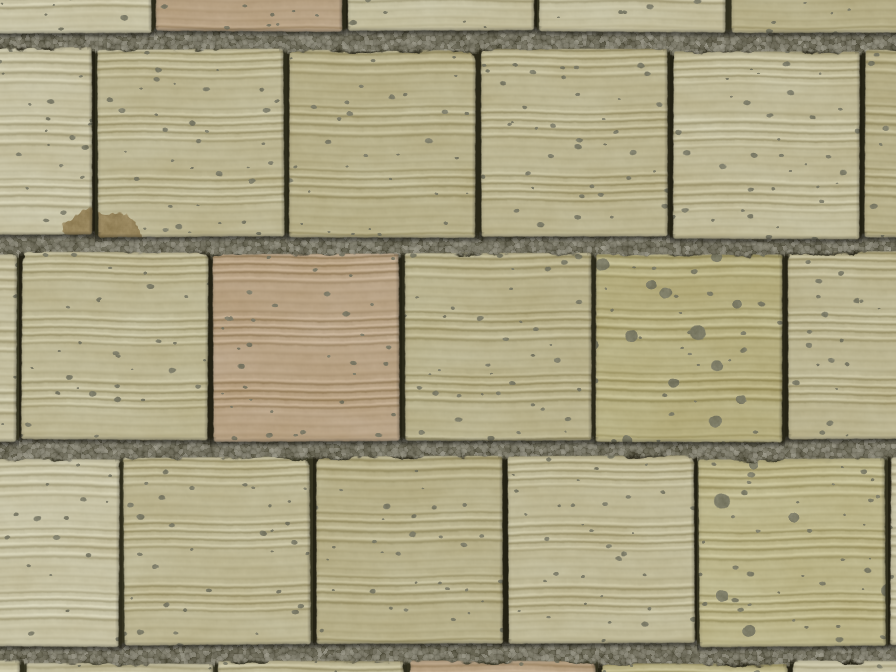
Write a Shadertoy shader that draws this texture.

```glsl
// Wall of staggered cream bricks with horizontal ribs, rough grey mortar and dark upright joints.

float hash(vec2 p) {
    return fract(sin(dot(p, vec2(127.1, 311.7))) * 43758.545);
}

// Cellular noise: distance to the nearest point, and that point's random value
vec2 cells(vec2 p) {
    vec2 base = floor(p), best = vec2(9.0, 0.0);
    for (int y = -1; y <= 1; y++)
    for (int x = -1; x <= 1; x++) {
        vec2 id = base + vec2(x, y);
        vec2 point = id + vec2(hash(id), hash(id + 37.3));
        float dist = length(p - point);
        if (dist < best.x) best = vec2(dist, hash(id + 71.9));
    }
    return best;
}

// Layered sines, about -1 to 1
float waves(vec2 p) {
    float sum = 0.0, amp = 0.5;
    for (int i = 0; i < 4; i++) {
        p = mat2(0.8, 0.6, -0.6, 0.8) * p + 1.7;
        sum += amp * sin(p.x + 1.3 * sin(p.y)) * cos(p.y * 0.8);
        p *= 1.9;
        amp *= 0.62;
    }
    return sum;
}

float roundBox(vec2 p, vec2 halfSize, float radius) {
    vec2 d = abs(p) - halfSize + radius;
    return length(max(d, 0.0)) + min(max(d.x, d.y), 0.0) - radius;
}

// Paired shadow and highlight of the ribs, gathered in three clusters
float ribs(float v, float seed) {
    float cluster = cos(6.283 * (v / 0.34 - 0.35 + 0.25 * seed));
    float phase = 6.283 * (v * 21.0 + seed * 3.0) + 1.2 * sin(v * 17.0 + seed * 9.0);
    float shadow = pow(0.5 + 0.5 * sin(phase), 4.0);
    float light = pow(0.5 + 0.5 * sin(phase + 2.2), 4.0);
    return (0.55 * light - shadow) * (0.22 + 0.78 * smoothstep(-0.5, 0.5, cluster));
}

void mainImage(out vec4 fragColor, in vec2 fragCoord) {
    vec2 p = fragCoord / iResolution.y;
    float px = 1.0 / iResolution.y;

    // Courses counted from the top, each with its own stagger
    float course = (1.0 - p.y - 0.0608) / 0.304;
    float row = floor(course) + 1.0;
    float stagger[5] = float[5](0.229, 0.142, 0.028, 0.181, 0.035);
    float along = (p.x - stagger[int(clamp(row, 0.0, 4.0))]) / 0.2852;
    vec2 id = vec2(floor(along), row);
    vec2 cell = vec2((fract(along) - 0.5) * 0.2852, (0.5 - fract(course)) * 0.304);
    float seed = hash(id + 5.0);

    // Slightly shifted and tilted brick
    float tilt = (hash(id + 11.0) - 0.5) * 0.016;
    vec2 q = cell + (vec2(hash(id + 17.0), hash(id + 23.0)) - 0.5) * vec2(0.002, 0.007);
    q += tilt * vec2(-q.y, q.x);
    float rough = waves(p * 160.0);
    float lumps = max(waves(p * vec2(38.0, 60.0)), 0.0);
    float d = roundBox(q, vec2(0.1385, 0.1395), 0.004) + 0.0007 * rough;
    d += smoothstep(0.122, 0.139, q.y) * lumps * (0.011 + 0.005 * rough);
    float brickMask = 1.0 - smoothstep(-px, px, d);

    // Mortar grains, with shadow beneath each course
    vec2 grain = cells(p * 150.0);
    vec3 mortar = mix(vec3(0.40, 0.39, 0.32), vec3(0.57, 0.56, 0.50), grain.y);
    mortar += 0.07 * rough - 0.09 * smoothstep(0.3, 0.9, grain.x);
    float under = smoothstep(-0.149, -0.139, q.y) * step(q.y, 0.0);
    mortar *= 1.0 - 0.45 * under;

    // Upright joints sink into darkness
    float bed = smoothstep(0.133, 0.141, abs(q.y) + 0.004 * rough);
    vec3 joint = mix(vec3(0.13, 0.12, 0.07), vec3(0.29, 0.29, 0.19), 0.5 * hash(id + 41.0));
    vec3 color = mix(joint, mortar, bed);

    // Fired clay: cream to straw, with an occasional pink brick
    vec3 clay = mix(vec3(0.78, 0.76, 0.645), vec3(0.71, 0.68, 0.53), seed);
    if (abs(2.0 * id.x - row) < 0.5) clay = vec3(0.72, 0.635, 0.52);
    bool splattered = id.x == 3.0 && row >= 2.0;
    if (splattered) clay = mix(clay, vec3(0.71, 0.68, 0.49), 0.7);
    float v = 0.5 - q.y / 0.279;
    float sag = 0.006 * sin(q.x * 25.0 + seed * 6.0) + 0.002 * rough;
    clay += vec3(0.11, 0.115, 0.13) * ribs(v + sag, seed);
    clay += vec3(0.022, 0.028, 0.04) * waves(vec2(q.x * 14.0, q.y * 45.0) + seed * 40.0);
    clay += 0.012 * rough;

    // Broken corners either side of one joint
    vec2 corner = vec2(along * 0.2852, q.y + 0.139) / vec2(along > 0.0 ? 0.076 : 0.05, 0.04);
    float chip = 1.0 - smoothstep(0.92, 1.0, length(corner) + 0.25 * waves(p * 75.0));
    if (row == 1.0) clay = mix(clay, vec3(0.59, 0.52, 0.36) + 0.05 * rough, chip);

    // Small mortar specks on all bricks, large splashes on a few
    vec2 warped = p + 0.0015 * vec2(rough, waves(p.yx * 130.0));
    vec2 speck = cells(warped * vec2(27.0, 38.0));
    float size = 0.04 + 0.12 * fract(speck.y * 17.0);
    float dirt = step(0.58, speck.y) * (1.0 - smoothstep(size * 0.7, size + 0.03, speck.x));
    if (splattered) {
        vec2 splash = cells(warped * vec2(19.0, 21.0) + 3.0);
        float blot = 0.13 + 0.13 * fract(splash.y * 13.0);
        dirt = max(dirt, step(0.72, splash.y) * (1.0 - smoothstep(blot * 0.8, blot, splash.x)));
    }
    clay = mix(clay, vec3(0.45, 0.45, 0.38) + 0.06 * rough, 0.85 * dirt);

    // Worn rim, darker along the bottom and right
    float rim = smoothstep(-0.006, 0.0, d);
    clay *= 1.0 - rim * (q.y < -0.132 || q.x > 0.132 ? 0.22 : 0.07);

    fragColor = vec4(clamp(mix(color, clay, brickMask), 0.0, 1.0), 1.0);
}
```
